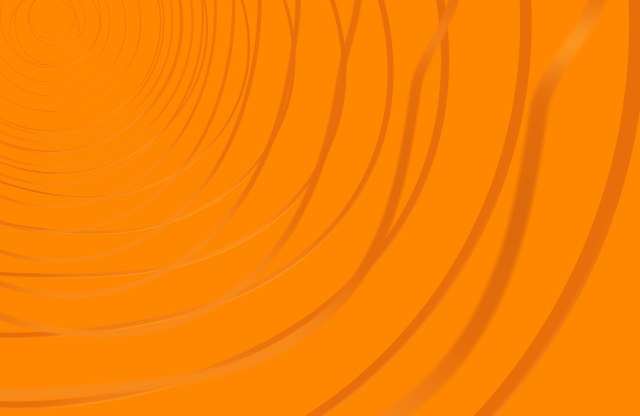
Give the GLSL for this background, as a WebGL 1 fragment shader.

```glsl
precision highp float;
uniform vec2 u_resolution;

const float ASPECT = 1.536;
const vec2 CENTER = vec2(0.124, 0.054);    // measured from the top left
const vec3 BASE = vec3(1.00, 0.53, 0.00);
const vec3 SHADE = vec3(0.91, 0.43, 0.04);
const vec3 DEEP = vec3(0.86, 0.41, 0.04);
const vec3 GLOW = vec3(1.00, 0.60, 0.13);

const int CRISP_COUNT = 18;
const float CRISP_RADIUS = 1.4;
const float CRISP_RATIO = 1.207;
const float CRISP_PEAK = 0.45;             // angle of the widest bulge
const int SOFT_COUNT = 12;
const float SOFT_RADIUS = 1.224;
const float SOFT_STEP = 0.3225;
const float SOFT_DIP = 0.14;               // angle of the deepest dent

float bump(float x, float center, float width) {
  float t = (x - center) / width;
  return exp(-t * t);
}

// Mean radius of the crisp rings: a geometric series with a slight drift
float crispMean(float i) {
  float drift = -0.005 - 0.02 * sin(1.2566 * (i - 0.4));
  return CRISP_RADIUS * pow(CRISP_RATIO, -i) * (1.0 + drift);
}

float crispWave(float i, float angle) {
  float amount = clamp(0.03 * (i - 1.0), 0.0, 0.095);
  amount *= 1.0 - smoothstep(6.0, 7.5, i);
  return 1.0 + amount * cos((4.1 - 0.33 * i) * (angle - CRISP_PEAK));
}

// Mean radius of the soft rings: a harmonic series
float softMean(float i) {
  return SOFT_RADIUS / (1.0 + SOFT_STEP * i);
}

float softWave(float i, float angle) {
  float amount = 0.03 + 0.011 * min(i, 4.0);
  amount *= 1.0 - smoothstep(5.0, 9.0, i);
  float frequency = 2.3 + 3.0 * exp(-0.25 * i * i);
  float flare = 0.1 * exp(-0.3 * i * i) * (1.0 - smoothstep(-0.1, 0.18, angle));
  return 1.0 - amount * cos(frequency * (angle - SOFT_DIP)) + flare;
}

// Opacity of a band at signed distance d from its middle
float band(float d, float width, float blur) {
  return 1.0 - smoothstep(0.5 * width - blur, 0.5 * width + blur, abs(d));
}

void main() {
  vec2 uv = gl_FragCoord.xy / u_resolution;
  vec2 p = vec2(uv.x * ASPECT, 1.0 - uv.y) - CENTER;
  float pixel = 1.0 / u_resolution.y;
  float angle = atan(p.y, p.x);
  float radius = length(p);
  vec3 color = BASE;

  // Crisp rings with a lit outer rim
  for (int n = 0; n < CRISP_COUNT; n++) {
    float i = float(n);
    float mean = crispMean(i);
    vec2 shift = 0.02 * smoothstep(9.0, 16.0, i) * vec2(sin(2.4 * i), cos(1.7 * i));
    float d = length(p - shift) - mean * crispWave(i, angle);
    float width = 0.02 * mean * mean + 0.002;
    float lit = 0.75 * bump(angle, 0.88, 0.24) * smoothstep(1.5, 4.0, i);
    lit += 0.35 * smoothstep(0.9, 1.2, angle) * (1.0 - smoothstep(1.45, 1.65, angle));
    float rim = smoothstep(0.1, 0.5, d / width) * smoothstep(0.2, 0.8, angle);
    vec3 tone = mix(SHADE, GLOW, clamp(lit + 0.6 * rim, 0.0, 1.0));
    float strength = mix(0.6, 1.0, smoothstep(0.15, 0.5, mean));
    color = mix(color, tone, strength * band(d, width, 0.7 * pixel));
  }

  // Soft rings that turn from shadow to glow along their length
  for (int n = 0; n < SOFT_COUNT; n++) {
    float i = float(n);
    float mean = softMean(i);
    float d = radius - mean * softWave(i, angle);
    float width = 0.028 * mean * mean + 0.002;
    float blur = max(0.8 * pixel, 0.22 * width);
    float lit = 0.65 * smoothstep(0.62, 0.95, angle);
    lit *= 1.0 - 0.7 * smoothstep(1.55, 1.8, angle) * step(1.5, i);
    lit += 0.9 * bump(angle, 0.04, 0.07) * (1.0 - smoothstep(0.0, 2.0, i));
    vec3 shadow = mix(SHADE, DEEP, bump(angle, 0.4, 0.25) * smoothstep(0.6, 1.2, mean));
    vec3 tone = mix(shadow, GLOW, clamp(lit, 0.0, 1.0));
    float strength = mix(0.6, 0.95, smoothstep(0.25, 0.6, mean));
    color = mix(color, tone, strength * band(d, width, blur));
  }

  gl_FragColor = vec4(color, 1.0);
}
```
